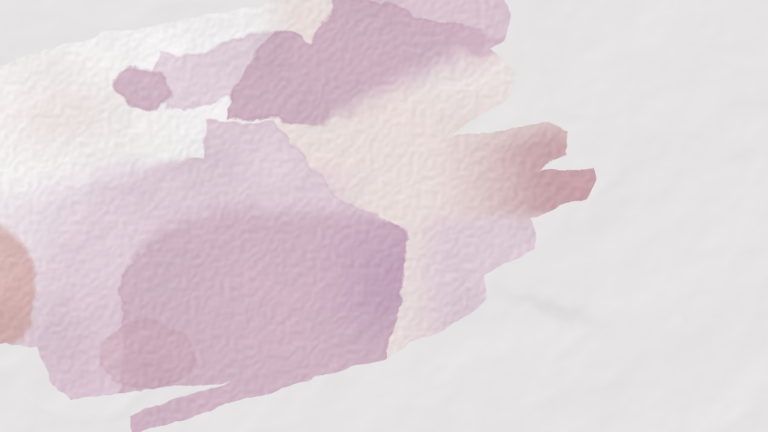
Reproduce this background procedurally as a Shadertoy shader.

```glsl
#define PAPER vec3(0.904, 0.894, 0.896)
#define GESSO vec3(0.943, 0.935, 0.936)
#define PEACH vec3(0.905, 0.858, 0.850)
#define LILAC vec3(0.858, 0.785, 0.832)
#define MAUVE vec3(0.800, 0.690, 0.752)
#define VIOLET vec3(0.715, 0.590, 0.700)
#define ROSE vec3(0.775, 0.630, 0.655)
#define CLAY vec3(0.815, 0.680, 0.670)
#define GRAIN_SCALE 10.0
#define GRAIN_DEPTH 0.055
#define CREASE_DEPTH 0.10
#define EDGE_WOBBLE 0.22

// Outlines on a grid 16 wide and 9 high
const vec2 UPPER[20] = vec2[20](
    vec2(-.4, 7.5), vec2(1.25, 8.02), vec2(2.3, 8.31), vec2(3.75, 8.58), vec2(5.46, 8.88),
    vec2(5.83, 9.2), vec2(10.38, 9.2), vec2(10.63, 8.69), vec2(10.56, 8.21), vec2(10.17, 8.),
    vec2(10.73, 7.5), vec2(10.65, 7.02), vec2(9.9, 6.54), vec2(9.42, 6.15), vec2(11.35, 6.44),
    vec2(11.83, 6.27), vec2(11.77, 5.83), vec2(11.35, 5.6), vec2(10.83, 4.83), vec2(-.4, 4.42));
const vec2 LOWER[20] = vec2[20](
    vec2(-.4, 4.83), vec2(10.42, 5.46), vec2(12.35, 5.5), vec2(12.44, 5.25), vec2(12.25, 4.9),
    vec2(11.04, 4.46), vec2(11.21, 4.08), vec2(11.17, 3.85), vec2(10.06, 3.27), vec2(10.15, 2.79),
    vec2(9.69, 2.38), vec2(7.92, 1.5), vec2(5.21, .73), vec2(2.79, -.04), vec2(2.77, .35),
    vec2(4.79, 1.08), vec2(1.5, .67), vec2(1.04, 1.08), vec2(.77, 1.81), vec2(-.4, 1.85));
const vec2 TOP_MAUVE[8] = vec2[8](vec2(4.75, 6.54), vec2(4.83, 7.23), vec2(5.67, 8.38),
    vec2(6.46, 8.21), vec2(7.1, 9.2), vec2(10.6, 8.17), vec2(8.33, 7.23), vec2(6.88, 6.46));
const vec2 TOP_LILAC[8] = vec2[8](vec2(3.33, 7.96), vec2(3.65, 7.81), vec2(5.67, 8.42),
    vec2(6.25, 8.17), vec2(5.2, 6.54), vec2(4.69, 6.92), vec2(3.44, 6.71), vec2(3.1, 7.56));
const vec2 CORNER[8] = vec2[8](vec2(7.1, 9.4), vec2(10.6, 9.4), vec2(11., 8.7),
    vec2(10.8, 8.), vec2(10., 7.9), vec2(9., 8.2), vec2(8., 8.5), vec2(7.2, 8.9));
const vec2 BODY[8] = vec2[8](vec2(-.4, 4.8), vec2(4.25, 5.83), vec2(4.31, 6.5),
    vec2(5.79, 6.46), vec2(7.19, 4.73), vec2(8.52, 4.25), vec2(7.92, 1.3), vec2(-.4, -1.4));
const vec2 DEEP[8] = vec2[8](vec2(2.5, 3.3), vec2(3.2, 4.1), vec2(4.4, 4.65),
    vec2(7.19, 4.6), vec2(8.5, 4.25), vec2(8.4, 2.75), vec2(7.92, 1.4), vec2(2.5, -.4));

float hash(vec2 p) {
    vec3 q = fract(p.xyx * 0.1031);
    q += dot(q, q.yzx + 33.33);
    return fract((q.x + q.y) * q.z);
}

float noise(vec2 p) {
    vec2 i = floor(p), f = fract(p);
    f = f * f * (3.0 - 2.0 * f);
    return mix(mix(hash(i), hash(i + vec2(1, 0)), f.x),
               mix(hash(i + vec2(0, 1)), hash(i + 1.0), f.x), f.y);
}

float fbm(vec2 p) {
    float sum = 0.0, amp = 0.5;
    for (int i = 0; i < 5; i++) {
        sum += amp * noise(p);
        p = mat2(1.6, 1.2, -1.2, 1.6) * p + 7.3;
        amp *= 0.5;
    }
    return sum;
}

// Adds one polygon edge: squared distance in s.x, side in s.y
void addEdge(vec2 p, vec2 a, vec2 b, inout vec2 s) {
    vec2 e = b - a, w = p - a;
    vec2 r = w - e * clamp(dot(w, e) / dot(e, e), 0.0, 1.0);
    s.x = min(s.x, dot(r, r));
    if ((a.y > p.y) != (b.y > p.y) && w.x < e.x * w.y / e.y) s.y = -s.y;
}

float polygon(vec2 p, vec2 v[20]) {
    vec2 s = vec2(1e3, 1.0);
    for (int i = 0; i < 20; i++) addEdge(p, v[i], v[(i + 1) % 20], s);
    return s.y * sqrt(s.x);
}

float polygon(vec2 p, vec2 v[8]) {
    vec2 s = vec2(1e3, 1.0);
    for (int i = 0; i < 8; i++) addEdge(p, v[i], v[(i + 1) % 8], s);
    return s.y * sqrt(s.x);
}

float ellipse(vec2 p, vec2 c, vec2 r) { return (length((p - c) / r) - 1.0) * min(r.x, r.y); }
float glow(vec2 p, vec2 c, vec2 r) { p = (p - c) / r; return exp(-dot(p, p)); }
float cover(float d, float soft) { return 1.0 - smoothstep(-soft, soft, d); }

// Lays a wash with a thin pigment rim
vec3 wash(vec3 base, vec3 tint, float d, float soft, float amount) {
    float rim = 0.025 * exp(-pow((d + 0.03) / 0.035, 2.0)) * step(soft, 0.1);
    return mix(base, tint, cover(d, soft) * amount) - rim * vec3(0.6, 1.0, 0.9) * amount;
}

float fold(vec2 p) { return abs(fbm(p * vec2(0.35, 0.5) + vec2(0.2, -0.3) * p.yx) - 0.47); }

void mainImage(out vec4 fragColor, in vec2 fragCoord) {
    vec2 p = fragCoord / iResolution.y * 9.0;
    float pixel = 9.0 / iResolution.y;
    float cloud = fbm(p * 0.9 + 3.0);
    vec2 wobble = vec2(fbm(p * 2.3), fbm(p * 2.3 + 19.0)) - 0.48;
    vec2 q = p + wobble * EDGE_WOBBLE * 1.8;

    // Creased paper
    vec3 paper = PAPER + CREASE_DEPTH * (fold(p) - fold(p + vec2(0.12, -0.15)));
    float along = clamp((p.x - 10.2) / 2.7, 0.0, 1.0);
    float ridge = p.y - mix(2.95, 2.1, along) + wobble.y * 0.5;
    paper -= 0.03 * exp(-ridge * ridge * 40.0) * sin(along * 3.1416);

    // Pale ground and peach washes
    vec3 paint = mix(GESSO, PEACH, 0.6 * glow(q, vec2(1.3, 6.6), vec2(1.5, 0.9)));
    paint = mix(paint, PEACH, smoothstep(5.2, 6.2, q.x) * (0.55 + 0.8 * cloud));
    paint = mix(paint, GESSO, 0.5 * glow(q, vec2(9.0, 7.5), vec2(1.6, 0.45)));
    float rose = smoothstep(8.6, 12.2, q.x) * smoothstep(6.9, 5.8, q.y) * smoothstep(4.1, 4.7, q.y);
    paint = mix(paint, ROSE, rose);

    // Upper washes
    paint = wash(paint, mix(LILAC, MAUVE, 0.3), polygon(q, CORNER), 0.06, 0.9);
    paint = wash(paint, LILAC, polygon(q, TOP_LILAC), 0.05, 0.8);
    float fade = mix(0.04, 0.5, smoothstep(6.2, 8.5, q.x) * smoothstep(8.5, 7.8, q.y));
    paint = wash(paint, MAUVE, polygon(q, TOP_MAUVE), fade, 0.8 + 0.35 * cloud);
    paint = wash(paint, MAUVE, ellipse(q, vec2(2.95, 7.17), vec2(0.6, 0.45)), 0.04, 0.9);

    // Lower washes
    float right = smoothstep(8.1, 9.6, q.x) * smoothstep(4.75, 4.2, q.y);
    paint = mix(paint, LILAC, right * 0.95);
    paint = mix(paint, LILAC, 0.7 * glow(q, vec2(6.8, 5.1), vec2(0.6, 0.4)));
    float bodySoft = mix(0.6, 0.03, smoothstep(2.0, 4.2, q.x));
    float leftFade = smoothstep(-0.3, 2.2, q.x + 0.5 * (4.0 - q.y));
    paint = wash(paint, LILAC, polygon(q, BODY), bodySoft, mix(0.4, 0.95, leftFade));
    paint = mix(paint, MAUVE, 0.45 * glow(q, vec2(1.8, 1.4), vec2(1.3, 1.2)));
    float deepSoft = mix(0.03, 0.3, smoothstep(3.2, 4.5, q.y) * smoothstep(8.3, 7.2, q.x));
    float deep = polygon(q, DEEP);
    paint = wash(paint, MAUVE, deep, deepSoft, 0.6 + 0.5 * cloud);
    paint = mix(paint, VIOLET, 0.65 * cover(deep, 0.04) * glow(q, vec2(8.2, 3.2), vec2(1.1, 1.2)));
    paint = wash(paint, mix(MAUVE, ROSE, 0.4), ellipse(q, vec2(3.1, 1.6), vec2(0.95, 0.75)), 0.04, 0.6);
    paint = wash(paint, CLAY, ellipse(q, vec2(-0.1, 3.0), vec2(0.85, 1.25)), 0.08, 0.9);

    // Cloudy pigment and embossed grain
    paint += 0.07 * (cloud - 0.48);
    vec2 g = (p + wobble * 0.15) * GRAIN_SCALE;
    paint += GRAIN_DEPTH * (noise(g) - noise(g + vec2(0.35, -0.4)));

    // Ragged outer edge
    vec2 ragged = p + wobble * EDGE_WOBBLE;
    float outline = min(polygon(ragged, UPPER), polygon(ragged, LOWER));
    fragColor = vec4(mix(paper, paint, cover(outline, pixel)), 1.0);
}
```
